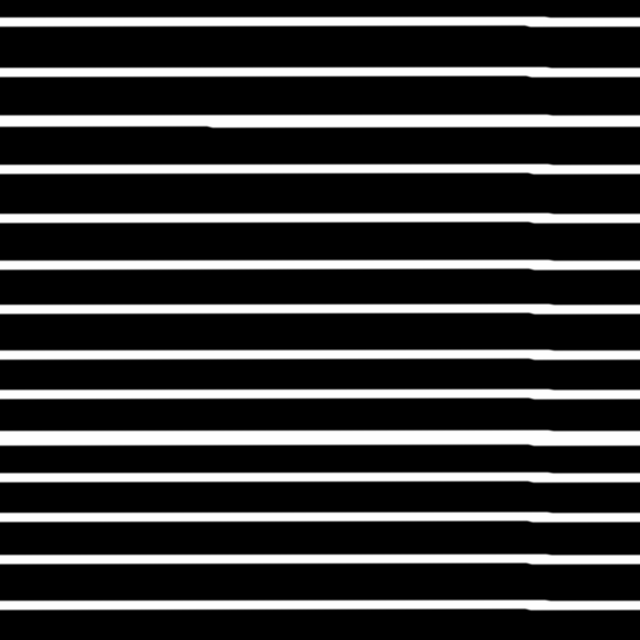
Give the GLSL for this pattern, as a Shadertoy shader.

```glsl
// Fourteen uneven white horizontal stripes on black, with small stepped edges.

// Stripe centres, measured down from the top edge
const float CENTRES[14] = float[14](
    0.0339, 0.1126, 0.1891, 0.2641, 0.3407, 0.4138, 0.4828,
    0.5542, 0.6158, 0.6842, 0.7458, 0.8079, 0.8737, 0.9453);

// Slow drift that jumps back at stepX, centred on zero and seamless across x
float steppedDrift(float x, float stepX) {
    float d = x - stepX;
    return smoothstep(-0.006, 0.006, d) - d - 0.5;
}

// Soft coverage from a signed distance, never sharper than one pixel
float softEdge(float d) {
    float blur = max(0.0024, 0.7 / iResolution.y);
    return smoothstep(-blur, blur, d);
}

void mainImage(out vec4 fragColor, in vec2 fragCoord) {
    vec2 uv = fragCoord / iResolution.xy;
    float depth = 1.0 - uv.y;
    float light = 0.0;

    for (int i = 0; i < 14; i++) {
        float centre = CENTRES[i];

        // Two stripes are thicker than the rest
        float halfWidth = i == 2 ? 0.0094 : i == 9 ? 0.0114 : 0.0071;

        // Steps bow slightly leftwards near the top and bottom stripes
        float bow = 0.03 * (centre - 0.5) * (centre - 0.5);
        float lowerStep = i == 2 ? 0.328 : 0.831 - bow;
        float upperStep = 0.862 - bow;

        float upper = centre - halfWidth + 0.0014 * steppedDrift(uv.x, upperStep);
        float lower = centre + halfWidth + 0.0022 * steppedDrift(uv.x, lowerStep);
        light = max(light, softEdge(depth - upper) * softEdge(lower - depth));
    }

    fragColor = vec4(vec3(0.995 * light), 1.0);
}
```
